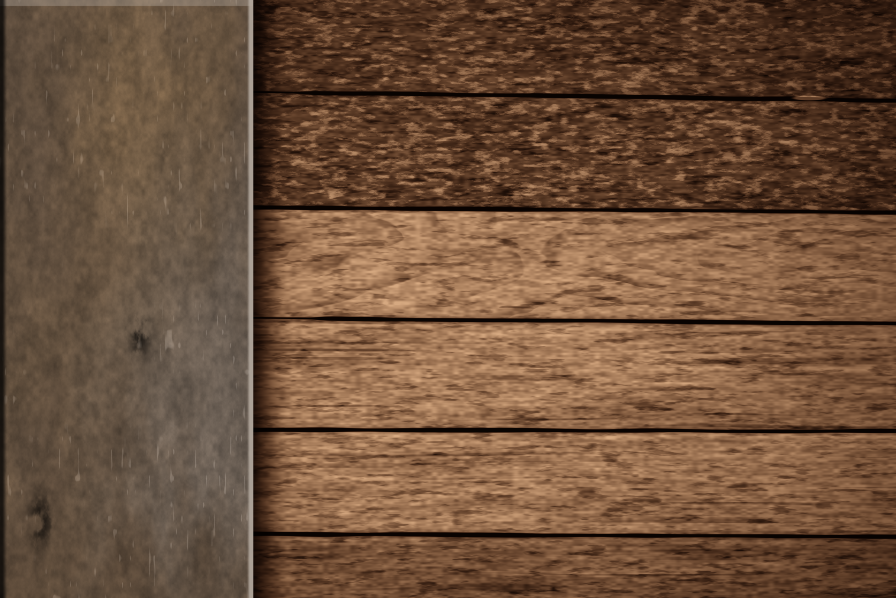
Give the GLSL for this texture, as a Shadertoy shader.

```glsl
// Weathered horizontal planks beside an upright rusted metal panel with bevelled edges.
const float ASPECT = 1.5;
const float PANEL_LEFT = 0.007;
const float PANEL_RIGHT = 0.424;
const float BEVEL = 0.010;
const float SEAM_HALF = 0.0034;
const vec3 WOOD_LIGHT = vec3(0.70, 0.53, 0.39);
const vec3 WOOD_GAMMA = vec3(1.0, 1.23, 1.42);
const vec3 RUST = vec3(0.46, 0.36, 0.25);
const vec3 STEEL = vec3(0.42, 0.375, 0.335);
const vec3 UMBER = vec3(0.34, 0.27, 0.205);
const vec3 BEVEL_LIGHT = vec3(0.70, 0.66, 0.62);
const vec2 GLOW_CENTRE = vec2(0.78, 0.40);
// Seams from the top: height at the panel, height at the right, start of the wide gap
const int SEAMS = 5;
const float SEAM_L[5] = float[5](0.846, 0.653, 0.468, 0.281, 0.107);
const float SEAM_R[5] = float[5](0.832, 0.645, 0.459, 0.279, 0.103);
const float GAP_START[5] = float[5](0.51, 0.40, 0.535, 0.40, 0.40);
const float PLANK_TONE[6] = float[6](0.56, 0.57, 0.96, 0.88, 0.91, 0.70);

float hash(vec2 p) {
    vec3 q = fract(vec3(p.xyx) * 0.1031);
    q += dot(q, q.yzx + 33.33);
    return fract((q.x + q.y) * q.z);
}

float noise(vec2 p) {
    vec2 i = floor(p), f = fract(p);
    f = f * f * (3.0 - 2.0 * f);
    return mix(mix(hash(i), hash(i + vec2(1, 0)), f.x),
               mix(hash(i + vec2(0, 1)), hash(i + vec2(1, 1)), f.x), f.y);
}

float fbm(vec2 p) {
    float sum = 0.0, amp = 0.533;
    for (int i = 0; i < 4; i++) {
        sum += amp * noise(p);
        p = p * 2.03 + 17.3;
        amp *= 0.5;
    }
    return sum;
}

float blob(vec2 p, vec2 centre, vec2 size) {
    vec2 d = (p - centre) / size;
    return exp(-dot(d, d));
}

// Dark growth rings: a knot on the left, an arch opening to the right
float growthRings(vec2 p) {
    vec2 w = p + (vec2(fbm(p * vec2(6, 16)), fbm(p * vec2(5, 13) + 40.0)) - 0.5) * vec2(0.2, 0.04);
    float knot = length((w - vec2(0.43, 0.592)) * vec2(1.0, 2.8));
    float arch = length((w - vec2(1.38, 0.575)) * vec2(1.0, 6.0));
    float ring = fract(min(knot, arch * 0.85 + 0.04) * 9.0);
    float line = smoothstep(0.5, 0.93, ring) * (1.0 - smoothstep(0.93, 1.0, ring));
    return line * noise(p * vec2(16, 30)) + 0.9 * blob(p, vec2(0.475, 0.592), vec2(0.05, 0.016));
}

vec3 woodColour(vec2 p, float px) {
    // Plank index and nearest seam
    int plank = 0;
    float along = (p.x - PANEL_RIGHT) / (ASPECT - PANEL_RIGHT);
    float seamDist = 1.0, gapStart = 0.0;
    for (int i = 0; i < SEAMS; i++) {
        float wobble = 0.0015 * (noise(vec2(p.x * 9.0, float(i) * 7.0)) - 0.5);
        float d = p.y - mix(SEAM_L[i], SEAM_R[i], along) - wobble;
        if (d < 0.0) plank = i + 1;
        if (abs(d) < abs(seamDist)) { seamDist = d; gapStart = GAP_START[i]; }
    }
    // Grain: broad stains, long fibres, short flecks and cracks
    vec2 g = p + vec2(3.7, 1.9) * float(plank);
    g.y += 0.008 * (noise(g * vec2(4, 6)) - 0.5);
    float rough = plank < 2 ? 1.0 : 0.0;
    float lined = plank > 2 ? 1.0 : 0.0;
    float tone = PLANK_TONE[plank] + 0.20 * (fbm(g * vec2(4, 16)) - 0.5);
    tone += mix(0.15, 0.38, lined) * (fbm(g * vec2(5, 120)) - 0.5);
    tone += 0.26 * (noise(g * vec2(110, 290)) - 0.5) + 0.20 * (noise(g * vec2(45, 210) + 8.0) - 0.5);
    tone += rough * (0.42 * smoothstep(0.46, 0.8, fbm(g * vec2(62, 170) + 9.0)) - 0.07);
    tone -= mix(0.26, 0.18, rough) * smoothstep(0.54, 0.75, fbm(g * vec2(28, 160)));
    tone -= lined * 0.24 * smoothstep(0.70, 0.95, noise(g * vec2(3.0, 150) + 5.0));
    if (plank == 2) tone -= 0.28 * growthRings(p);
    // Seam: worn lip below, soft darkening, black gap and a pale chip
    tone += 0.13 * blob(vec2(seamDist, 0.0), vec2(-0.009, 0.0), vec2(0.004, 1.0));
    tone *= 1.0 - 0.35 * exp(-abs(seamDist) / 0.006);
    float width = SEAM_HALF * mix(0.45, 1.0, smoothstep(gapStart - 0.02, gapStart + 0.02, p.x));
    width *= 0.75 + 0.45 * noise(vec2(p.x * 13.0, gapStart * 50.0));
    tone = mix(tone, 0.05, 1.0 - smoothstep(width - px, width + px, abs(seamDist)));
    tone += 0.65 * smoothstep(0.4, 0.7, blob(p, vec2(1.355, 0.836), vec2(0.035, 0.005)));
    // Vignette and the shadow cast by the panel
    vec2 v = (p - GLOW_CENTRE) / vec2(0.9, 0.8);
    tone *= 1.05 - 0.46 * dot(v, v);
    tone *= mix(0.12, 1.0, smoothstep(-0.015, 0.065, p.x - PANEL_RIGHT));
    return WOOD_LIGHT * pow(vec3(clamp(tone, 0.02, 1.2)), WOOD_GAMMA);
}

vec3 panelColour(vec2 p, float px) {
    // Rust above, bare steel at lower right, umber at the left and foot
    float cloud = fbm(p * vec2(14, 5)) - 0.5;
    float steel = smoothstep(0.12, 0.40, p.x + cloud * 0.3) * (1.0 - smoothstep(0.35, 0.95, p.y + cloud * 0.5));
    vec3 col = mix(UMBER, RUST, clamp(blob(p, vec2(0.23, 0.85), vec2(0.14, 0.38)) + cloud, 0.0, 1.0));
    col = mix(col, STEEL, min(steel * 0.75 + 0.2, 1.0));
    col = mix(col, UMBER, 0.6 * (1.0 - smoothstep(0.0, 0.25, p.y + cloud * 0.3)));
    // Streaks, pitting, stains and pale scratches
    col *= 1.0 + 0.30 * (fbm(p * vec2(45, 12)) - 0.5) + 0.38 * (fbm(p * vec2(100, 75)) - 0.5);
    float stains = blob(p, vec2(0.234, 0.44), vec2(0.018, 0.04)) + blob(p, vec2(0.068, 0.13), vec2(0.02, 0.045));
    col *= 1.0 - 0.7 * stains * smoothstep(0.35, 0.7, fbm(p * vec2(65, 40)));
    col += 0.10 * smoothstep(0.84, 0.97, noise(p * vec2(220, 45))) * smoothstep(0.4, 0.7, noise(p * 9.0));
    // Bevel: lit top and right, shaded left
    col = mix(col, BEVEL_LIGHT, 0.4 * smoothstep(1.0 - BEVEL - px, 1.0 - BEVEL + px, p.y));
    col = mix(col, BEVEL_LIGHT, 0.9 * smoothstep(PANEL_RIGHT - BEVEL - px, PANEL_RIGHT - 0.5 * BEVEL, p.x));
    return col * mix(0.25, 1.0, smoothstep(PANEL_LEFT - 0.004, PANEL_LEFT + 0.006, p.x));
}

void mainImage(out vec4 fragColor, in vec2 fragCoord) {
    vec2 p = fragCoord / iResolution.xy * vec2(ASPECT, 1.0);
    float px = 0.7 / iResolution.y;
    float onWood = smoothstep(PANEL_RIGHT - px, PANEL_RIGHT + px, p.x);
    fragColor = vec4(mix(panelColour(p, px), woodColour(p, px), onWood), 1.0);
}
```
